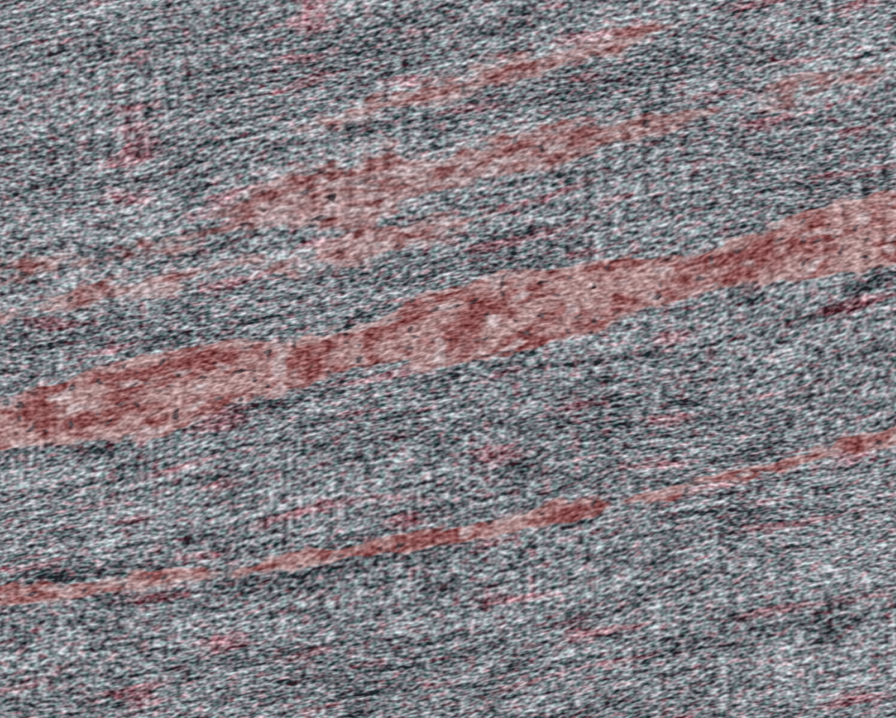
Reproduce this texture procedurally as a Shadertoy shader.

```glsl
// Foliated grey gneiss crossed by pink feldspar veins.
// Sheared, stretched gradient noise gives the mineral grain; the veins
// are bands and lenses with rough edges, laid over the grey ground.

vec2 gradientAt(vec2 cell) {
    float h = fract(sin(dot(cell, vec2(127.1, 311.7))) * 43758.5);
    return vec2(cos(6.2832 * h), sin(6.2832 * h));
}

// Gradient noise scaled to a spread of about one
float noise(vec2 p) {
    vec2 i = floor(p), f = fract(p);
    vec2 u = f * f * f * (f * (f * 6.0 - 15.0) + 10.0);
    float a = dot(gradientAt(i), f);
    float b = dot(gradientAt(i + vec2(1, 0)), f - vec2(1, 0));
    float c = dot(gradientAt(i + vec2(0, 1)), f - vec2(0, 1));
    float d = dot(gradientAt(i + vec2(1, 1)), f - vec2(1, 1));
    return 4.0 * mix(mix(a, b, u.x), mix(c, d, u.x), u.y);
}

// Signed height above a slanted lens that tapers at both ends
float lens(vec2 p, vec2 centre, float halfLength, float halfWidth, float slope) {
    vec2 r = p - centre;
    float t = r.x / halfLength;
    return abs(r.y - slope * r.x) - halfWidth * (1.0 - t * t);
}

// Broad vein that pinches and swells across the middle
float mainVein(vec2 p) {
    float halfWidth = 0.044 + 0.013 * cos(12.1 * (p.x - 0.2));
    return abs(p.y - 0.405 - 0.222 * p.x) - halfWidth;
}

// Narrow, gently curved vein below it
float lowerVein(vec2 p) {
    float centre = 0.166 + 0.10 * p.x + 0.066 * p.x * p.x;
    return abs(p.y - centre) - 0.012 - 0.003 * cos(9.0 * p.x);
}

// Loose group of red pods and stringers in the upper half
float upperPods(vec2 p) {
    float d = lens(p, vec2(0.64, 0.765), 0.37, 0.027, 0.25);
    d = min(d, lens(p, vec2(0.49, 0.735), 0.19, 0.046, 0.20));
    d = min(d, lens(p, vec2(0.68, 0.893), 0.23, 0.018, 0.27));
    d = min(d, lens(p, vec2(0.54, 0.665), 0.16, 0.017, 0.24));
    d = min(d, lens(p, vec2(0.08, 0.575), 0.27, 0.012, 0.23));
    d = min(d, lens(p, vec2(0.05, 0.625), 0.20, 0.008, 0.15));
    return min(d, lens(p, vec2(1.13, 0.882), 0.11, 0.011, 0.20));
}

void mainImage(out vec4 fragColor, in vec2 fragCoord) {
    vec2 p = fragCoord / iResolution.y;

    // Foliation: shear the rock so its layers rise to the right
    vec2 q = vec2(p.x, p.y - 0.19 * p.x + 0.006 * noise(p * vec2(2.5, 4.0)));

    // Grain, streaks and bands of brightness
    float grain = 0.105 * noise(q * vec2(75, 185)) + 0.08 * noise(q * vec2(150, 250) + 31.0);
    float streak = noise(q * vec2(17, 80) + 7.0);
    float band = noise(q * vec2(3, 20) + 13.0);
    float tone = 0.505 + grain + 0.055 * streak + 0.03 * band;

    // Rough vein distances
    float rough = 0.004 * noise(q * vec2(11, 32) + 3.0) + 0.0025 * noise(q * vec2(38, 85) + 5.0);
    float dBands = min(mainVein(p), lowerVein(p) + 0.002) + rough;
    float dPods = upperPods(p) + 1.7 * rough;

    // Dark mica stringers and rims, pale halo round the pods
    float stringer = smoothstep(0.8, 2.0, noise(q * vec2(9, 60) + 19.0));
    float rim = exp(-pow((dBands - 0.011) / 0.009, 2.0));
    tone -= 0.14 * stringer + 0.13 * rim * smoothstep(-0.5, 1.0, noise(q * vec2(6, 24) + 23.0));
    tone += 0.07 * smoothstep(0.035, 0.0, dPods) * smoothstep(-0.6, 1.0, band);
    tone = clamp(tone, 0.13, 0.9);

    // Cool grey ground with scattered pink grains and patches
    vec3 rock = vec3(tone) + vec3(-0.018, 0.002, 0.024);
    rock += vec3(-0.018, 0.014, 0.006) * noise(q * vec2(95, 170) + 41.0);
    float pinkGrain = smoothstep(0.4, 1.8, noise(q * vec2(48, 115) + 53.0));
    float pinkPatch = smoothstep(0.9, 2.0, noise(q * vec2(8, 42) + 61.0));
    rock += vec3(0.10, -0.045, -0.035) * min(0.65 * pinkGrain + 0.9 * pinkPatch, 1.2);

    // Feldspar: pink to brick red, with white quartz and dark specks
    float pods = smoothstep(0.010, -0.010, dPods);
    float redness = 0.75 * noise(q * vec2(13, 26) + 71.0) + 0.5 * noise(q * vec2(40, 75) + 73.0);
    vec3 feldspar = mix(vec3(0.69, 0.56, 0.56), vec3(0.53, 0.31, 0.31),
                        smoothstep(-1.1, 1.3, redness + 0.35 * pods));
    float quartz = smoothstep(0.6, 1.8, noise(q * vec2(27, 52) + 83.0));
    quartz = max(quartz, 0.7 * smoothstep(-0.012, -0.002, dBands) * smoothstep(-0.2, 1.0, streak));
    feldspar = mix(feldspar, vec3(0.77, 0.72, 0.73), 0.7 * quartz);
    float speck = smoothstep(1.1, 2.1, noise(q * vec2(55, 85) + 97.0));
    feldspar = mix(feldspar, vec3(0.29, 0.26, 0.28), 0.75 * speck) + 0.65 * grain;

    // Lay the veins over the ground
    float veins = max(smoothstep(0.004, -0.004, dBands), 0.85 * pods);
    fragColor = vec4(clamp(mix(rock, feldspar, veins), 0.0, 1.0), 1.0);
}
```
